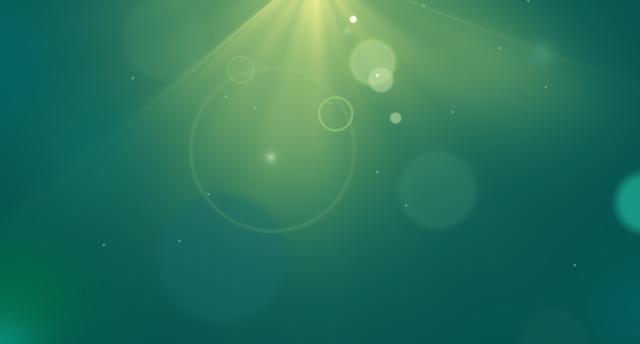
This background is drawn by a Shadertoy shader. Its source:

```glsl
// Teal-green backdrop lit from above by a warm glow, with rays, bokeh discs, rings and specks.

float hash(float n) {
    return fract(sin(n * 91.73) * 4375.85);
}

// Elliptical Gaussian falloff
float blob(vec2 d, vec2 size) {
    d /= size;
    return exp(-0.5 * dot(d, d));
}

float disc(vec2 d, float radius, float soft) {
    return 1.0 - smoothstep(radius - soft, radius + soft, length(d));
}

float ring(vec2 d, float radius, float width) {
    float t = (length(d) - radius) / width;
    return exp(-t * t);
}

// Thin beam centred on an angle
float beam(float angle, float centre, float width) {
    float t = (angle - centre) / width;
    return exp(-t * t);
}

// Colour ramp from deep teal to warm light, one step per unit
vec3 lightRamp(float level) {
    vec3 c = mix(vec3(0.01, 0.325, 0.305), vec3(0.10, 0.42, 0.35), clamp(level, 0.0, 1.0));
    c = mix(c, vec3(0.23, 0.51, 0.37), clamp(level - 1.0, 0.0, 1.0));
    c = mix(c, vec3(0.38, 0.61, 0.40), clamp(level - 2.0, 0.0, 1.0));
    c = mix(c, vec3(0.57, 0.73, 0.45), clamp(level - 3.0, 0.0, 1.0));
    c = mix(c, vec3(0.80, 0.86, 0.52), clamp(level - 4.0, 0.0, 1.0));
    return mix(c, vec3(0.97, 0.95, 0.62), clamp(level - 5.0, 0.0, 1.0));
}

void mainImage(out vec4 fragColor, in vec2 fragCoord) {
    float pixel = 1.0 / iResolution.y;
    vec2 p = fragCoord * pixel;
    p.x *= 1.855 * iResolution.y / iResolution.x;

    // Broad light: source, wide spill, lower pool and slanted right shaft
    float level = 3.2 * exp(-5.0 * length(p - vec2(0.913, 1.01)));
    level += 2.7 * blob(p - vec2(0.83, 0.81), vec2(0.38, 0.36));
    level += 0.7 * blob(p - vec2(0.81, 0.54), vec2(0.16, 0.17));
    vec2 s = p - vec2(1.45, 0.81);
    level += 1.7 * blob(vec2(dot(s, vec2(0.9, -0.44)), dot(s, vec2(0.44, 0.9))), vec2(0.22, 0.12));

    // Rays fan out from a point above the frame
    vec2 q = p - vec2(0.913, 1.1);
    float angle = atan(q.x, -q.y);
    float fade = exp(-2.2 * length(q));
    level += fade * (0.3 * sin(angle * 9.0 + 1.6) + 0.15 * sin(angle * 23.0 + 0.8));
    level += fade * (1.0 * beam(angle, -0.866, 0.018) + 0.6 * beam(angle, -0.82, 0.05));
    level += fade * 0.8 * beam(angle, 1.21, 0.012);
    vec3 color = lightRamp(level);

    // Coloured haze along the borders
    color = mix(color, vec3(0.01, 0.41, 0.42), 0.6 * blob(p - vec2(0.0, 0.82), vec2(0.12, 0.16)));
    color = mix(color, vec3(0.05, 0.43, 0.40), 0.5 * blob(p - vec2(0.26, 0.58), vec2(0.12)));
    color = mix(color, vec3(0.01, 0.43, 0.28), 0.8 * blob(p - vec2(0.04, 0.12), vec2(0.15, 0.13)));
    color = mix(color, vec3(0.03, 0.56, 0.47), 0.85 * blob(p, vec2(0.075, 0.06)));
    color = mix(color, vec3(0.02, 0.38, 0.38), 0.7 * blob(p - vec2(1.85, 0.10), vec2(0.09)));

    // Large faint bokeh
    vec3 pale = vec3(0.80, 0.90, 0.68);
    color = mix(color, vec3(0.09, 0.42, 0.42), 0.45 * disc(p - vec2(0.645, 0.251), 0.186, 0.025));
    color = mix(color, vec3(0.34, 0.66, 0.52), 0.2 * disc(p - vec2(1.268, 0.447), 0.113, 0.014));
    color = mix(color, pale, 0.06 * disc(p - vec2(0.476, 0.891), 0.12, 0.02));
    color = mix(color, pale, 0.03 * disc(p - vec2(1.606, 0.0), 0.10, 0.015));
    color = mix(color, vec3(0.10, 0.62, 0.54), 0.9 * disc(p - vec2(1.872, 0.411), 0.086, 0.022));

    // Bright bokeh beside the source
    vec2 big = p - vec2(1.080, 0.819);
    color = mix(color, vec3(0.60, 0.78, 0.40), 0.35 * blob(big, vec2(0.055)));
    color = mix(color, pale, 0.36 * disc(big, 0.064, 0.006));
    color = mix(color, vec3(0.70, 0.86, 0.45), 0.25 * ring(big, 0.064, 0.008));
    color = mix(color, pale, 0.48 * disc(p - vec2(1.104, 0.768), 0.036, 0.005));
    color = mix(color, pale, 0.55 * disc(p - vec2(1.147, 0.657), 0.016, 1.5 * pixel));
    color = mix(color, vec3(0.98, 1.0, 0.90), disc(p - vec2(1.024, 0.944), 0.010, 1.2 * pixel));
    color = mix(color, vec3(0.95, 1.0, 0.90), disc(p - vec2(1.094, 0.781), 0.004, pixel));

    // Outlined circles
    vec3 rim = vec3(0.68, 0.84, 0.50);
    color = mix(color, rim, 0.55 * ring(p - vec2(0.973, 0.669), 0.048, 0.0035));
    color = mix(color, rim, 0.06 * disc(p - vec2(0.698, 0.797), 0.038, 0.003));
    color = mix(color, rim, 0.25 * ring(p - vec2(0.698, 0.797), 0.038, 0.003));
    color = mix(color, rim, 0.13 * ring(p - vec2(0.790, 0.565), 0.237, 0.006));

    // Soft sparkles
    color = mix(color, pale, 0.55 * exp(-95.0 * length(p - vec2(0.785, 0.543))));
    color = mix(color, pale, 0.35 * blob(p - vec2(0.785, 0.543), vec2(0.010)));
    color = mix(color, pale, 0.4 * blob(p - vec2(1.007, 0.911), vec2(0.008)));
    color = mix(color, vec3(0.35, 0.65, 0.55), 0.4 * blob(p - vec2(1.568, 0.840), vec2(0.025)));

    // Drifting dust, denser towards the top
    for (int i = 0; i < 16; i++) {
        float n = float(i) + 1.0;
        vec2 speck = vec2(0.25 + 1.5 * fract(n * 0.618), 1.0 - 0.8 * pow(hash(n), 1.5));
        color = mix(color, vec3(0.60, 0.86, 0.66), 0.6 * disc(p - speck, 0.003, pixel));
    }

    fragColor = vec4(clamp(color, 0.0, 1.0), 1.0);
}
```
